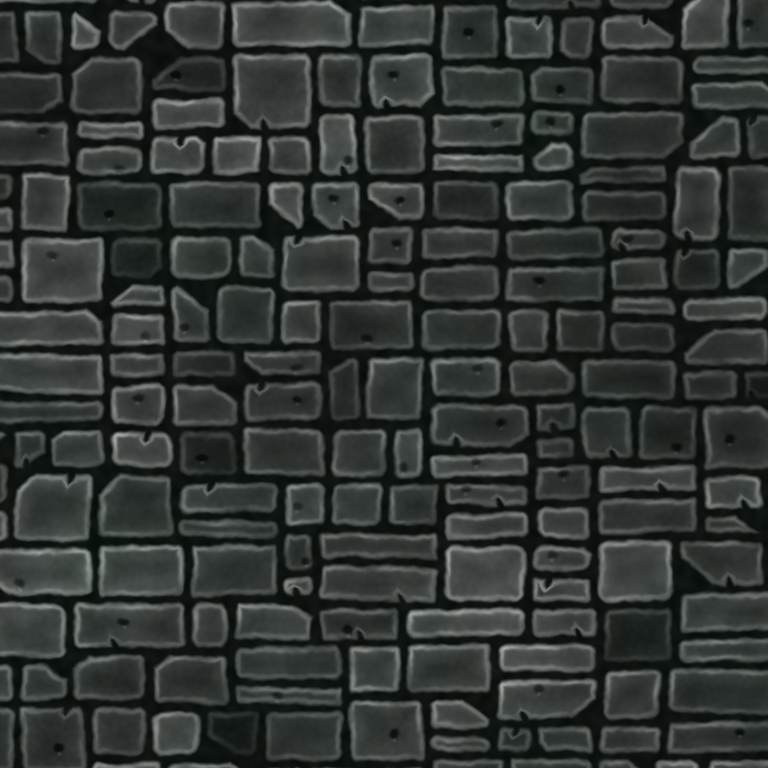
Write a WebGL 1 fragment shader that draws this texture.

```glsl
precision highp float;
// Dark, grey-green wall of roughly squared stones with worn, pale rims.
// Interlocking blocks come from a grid whose vertices carry alternating lines;
// each block becomes a rounded, chipped distance shape shaded by its depth.

uniform vec2 u_resolution;

const vec2 GRID = vec2(9.0, 13.0);

float hash(vec2 c) {
  vec3 q = fract(c.xyx * vec3(0.1031, 0.1030, 0.0973));
  q += dot(q, q.yzx + 33.33);
  return fract((q.x + q.y) * q.z);
}

float pick(vec2 id, float k) { return hash(id + k * vec2(17.3, 9.7)); }

vec2 gradient(vec2 c) {
  float a = 6.2832 * hash(c + 71.0);
  return vec2(cos(a), sin(a));
}

float noise(vec2 p) {
  vec2 i = floor(p), f = fract(p), o = vec2(1.0, 0.0);
  vec2 u = f * f * f * (f * (f * 6.0 - 15.0) + 10.0);
  float low = mix(dot(gradient(i), f), dot(gradient(i + o), f - o), u.x);
  float high = mix(dot(gradient(i + o.yx), f - o.yx), dot(gradient(i + 1.0), f - 1.0), u.x);
  return 1.5 * mix(low, high, u.y);
}

float fbm(vec2 p) {
  float sum = 0.0, amp = 0.55;
  for (int i = 0; i < 4; i++) {
    sum += amp * noise(p);
    p = mat2(1.6, 1.2, -1.2, 1.6) * p + 5.3;
    amp *= 0.5;
  }
  return sum;
}

float box(vec2 p, vec2 halfSize, float r) {
  vec2 q = abs(p) - halfSize + r;
  return length(max(q, 0.0)) + min(max(q.x, q.y), 0.0) - r;
}

// Even vertices carry horizontal joints and odd ones vertical joints.
vec4 blockBounds(vec2 c) {
  float odd = mod(c.x + c.y, 2.0);
  vec2 lo = vec2(hash(c + vec2(0.0, 1.0 - odd)), hash(c + vec2(odd, 0.0)));
  vec2 hi = vec2(hash(c + vec2(1.0, odd)), hash(c + vec2(1.0 - odd, 1.0)));
  vec2 jitter = vec2(0.66, 0.52);
  return vec4(c + (lo - 0.5) * jitter, c + 1.0 + (hi - 0.5) * jitter);
}

void main() {
  vec2 p = gl_FragCoord.xy / u_resolution.y;
  vec2 g = p * GRID + 20.0;

  // Find the block around this point.
  vec4 block = vec4(0.0);
  vec2 id = vec2(0.0);
  for (int y = -1; y <= 1; y++) {
    for (int x = -1; x <= 1; x++) {
      vec2 c = floor(g) + vec2(float(x), float(y));
      vec4 b = blockBounds(c);
      vec2 inside = step(b.xy, g) * step(g, b.zw);
      if (inside.x * inside.y > 0.5) { block = b; id = c; }
    }
  }

  // Split some large blocks into two stones.
  vec2 size = block.zw - block.xy;
  vec2 cut = mix(block.xy, block.zw, mix(0.36, 0.64, pick(id, 1.0)));
  float choice = pick(id, 2.0);
  if (size.y > 1.0 && choice < 0.6) {
    if (g.y < cut.y) { block.w = cut.y; } else { block.y = cut.y; id += 0.41; }
  } else if (size.x > 1.05 && choice > 0.55) {
    if (g.x < cut.x) { block.z = cut.x; } else { block.x = cut.x; id += 0.23; }
  }

  // Skewed, wavy stone with rounded corners.
  vec2 halfSize = 0.5 * (block.zw - block.xy) / GRID;
  vec2 local = (g - 0.5 * (block.xy + block.zw)) / GRID;
  float cell = box(local, halfSize - 0.0015, 0.003);
  vec2 skew = (vec2(pick(id, 3.0), pick(id, 4.0)) - 0.5) * vec2(0.14, 0.07);
  vec2 wave = vec2(noise(p * 28.0 + id), noise(p * 28.0 - id)) * 0.003;
  wave += vec2(noise(p * 90.0), noise(p * 90.0 + 31.0)) * 0.0012;
  vec2 q = local + local.yx * skew + wave;
  float d = max(box(q, halfSize - 0.0038, mix(0.005, 0.014, pick(id, 5.0))), cell);

  // Chipped corner and a tapering notch in the top or bottom edge.
  vec2 corner = sign(vec2(pick(id, 6.0), pick(id, 7.0)) - 0.5);
  vec2 chipDir = vec2(0.6, 0.8);
  float chip = dot(q * corner - halfSize, chipDir) + mix(0.012, 0.032, pick(id, 8.0));
  if (pick(id, 9.0) < 0.32) d = max(d, chip);
  float reach = halfSize.y - q.y * corner.y;
  float notchX = (pick(id, 10.0) - 0.5) * halfSize.x;
  float notch = 0.005 * (1.0 - reach / 0.02) - abs(q.x - notchX + 0.3 * reach);
  if (pick(id, 11.0) < 0.22) d = max(d, notch - max(reach - 0.014, 0.0));
  float depth = -d;

  // Painted face: stone tone, broad strokes, cloudy patches and darker middle.
  float tone = mix(0.78, 1.26, pick(id, 12.0)) * (pick(id, 13.0) < 0.06 ? 0.55 : 1.0);
  float region = 1.0 + 0.3 * noise(p * 3.0 + 8.0);
  float strokes = noise((p + p.yx * skew * 3.0) * vec2(16.0, 46.0) + id * 3.0);
  float face = 0.198 * tone * (1.0 + 0.3 * fbm(p * 15.0 + id) + 0.14 * strokes);
  face += 0.012 * noise(p * 130.0);
  face *= 1.0 - 0.16 * smoothstep(0.008, 0.035, depth);

  // Worn rim, brightest along the top and left.
  vec2 side = clamp(q / halfSize, -1.0, 1.0);
  float light = 0.85 + 0.28 * side.y - 0.12 * side.x;
  float patches = clamp(0.62 + 0.75 * fbm(p * 24.0 + 4.0), 0.08, 1.3);
  float fromRim = (depth - 0.0058) / 0.0032;
  face += 0.25 * tone * light * patches * exp(-fromRim * fromRim);
  face += 0.055 * light * exp(-max(depth, 0.0) / 0.011);

  // Occasional pit with a pale lower lip.
  vec2 pit = q - (vec2(pick(id, 14.0), pick(id, 15.0)) - 0.5) * halfSize;
  float hasPit = step(pick(id, 16.0), 0.25);
  face -= hasPit * 0.12 * (1.0 - smoothstep(0.002, 0.008, length(pit * vec2(0.75, 1.0))));
  face += hasPit * 0.07 * (1.0 - smoothstep(0.001, 0.004, length(pit + vec2(0.0, 0.007))));

  // Soft dark joints and the final grey-green tint.
  float soft = max(0.0035, 1.5 / u_resolution.y);
  float stone = smoothstep(-0.0015, soft, depth);
  float joint = 0.055 + 0.025 * noise(p * 60.0);
  float value = mix(joint, max(face * region, 0.04), stone);
  float moss = 0.007 * noise(p * 5.0 + 40.0);
  vec3 colour = value + vec3(-0.004 - moss, 0.015 + moss, 0.005);
  gl_FragColor = vec4(clamp(colour, 0.0, 1.0), 1.0);
}
```
